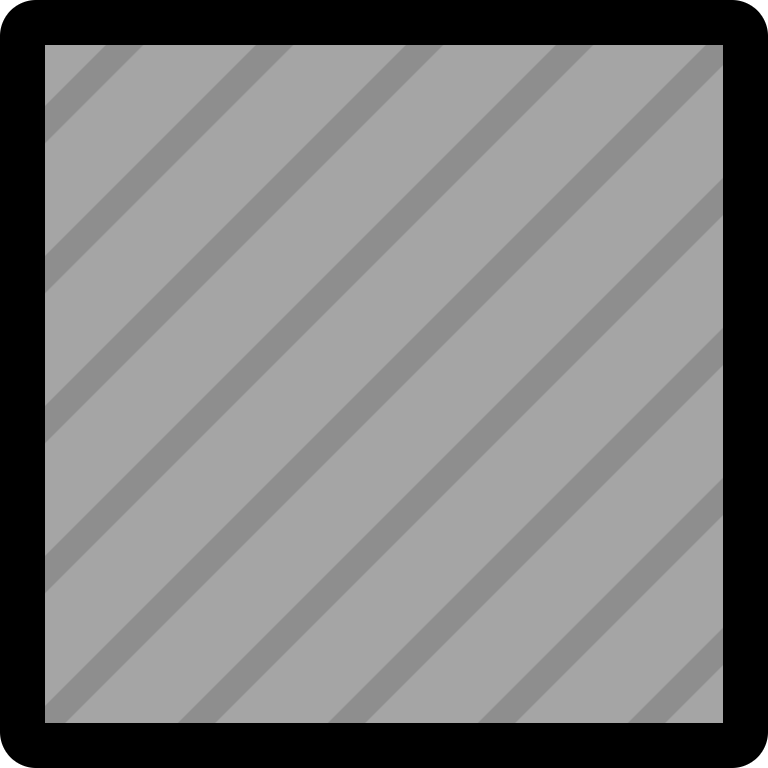
Reproduce this pattern procedurally as a Shadertoy shader.

```glsl
// Grey panel with diagonal stripes inside a thick black frame with rounded outer corners.

// Coverage of a shape from its signed distance, smoothed over the given width.
float coverage(float dist, float width) {
    return clamp(0.5 - dist / width, 0.0, 1.0);
}

float roundedSquare(vec2 p, float halfSize, float radius) {
    vec2 q = abs(p) - halfSize + radius;
    return length(max(q, 0.0)) + min(max(q.x, q.y), 0.0) - radius;
}

// Rising diagonal bands; each fills a quarter of its period.
float diagonalBands(vec2 p, float period) {
    float across = p.x - p.y - 0.002;
    float offset = abs(fract(across / period + 0.5) - 0.5) * period;
    return (offset - period * 0.125) * 0.7071;
}

void mainImage(out vec4 fragColor, in vec2 fragCoord) {
    vec2 p = fragCoord / iResolution.xy - 0.5;
    float pixel = 1.0 / min(iResolution.x, iResolution.y);

    // Striped panel
    float band = coverage(diagonalBands(p, 0.1953), 1.4 * pixel);
    vec3 panel = mix(vec3(0.647), vec3(0.557), band);

    // Frame: square opening, rounded outside, white beyond the corners
    float opening = max(abs(p.x), abs(p.y)) - 0.4414;
    vec3 colour = mix(vec3(0.0), panel, coverage(opening, pixel));
    colour = mix(vec3(1.0), colour, coverage(roundedSquare(p, 0.5, 0.047), pixel));

    fragColor = vec4(colour, 1.0);
}
```
